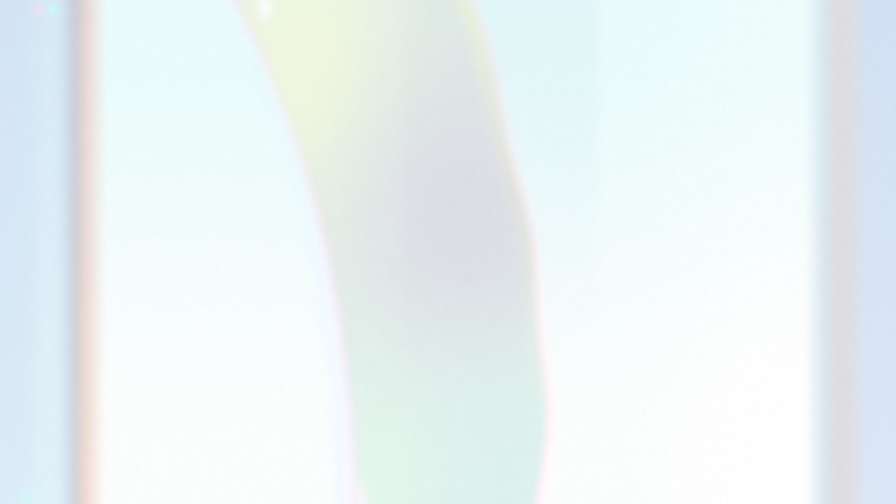
Give the GLSL for this background, as a Shadertoy shader.

```glsl
float hash(vec2 p) {
    vec3 q = fract(vec3(p.xyx) * 0.1031);
    q += dot(q, q.yzx + 33.33);
    return fract((q.x + q.y) * q.z);
}

float valueNoise(vec2 p) {
    vec2 cell = floor(p), f = fract(p);
    f = f * f * (3.0 - 2.0 * f);
    return mix(mix(hash(cell), hash(cell + vec2(1, 0)), f.x),
               mix(hash(cell + vec2(0, 1)), hash(cell + vec2(1, 1)), f.x), f.y);
}

// Soft bump of the given width around zero
float bump(float d, float width) {
    return exp(-d * d / (width * width));
}

float glow(vec2 uv, vec2 center, vec2 size) {
    vec2 d = (uv - center) / size;
    return exp(-dot(d, d));
}

vec3 backdrop(vec2 uv) {
    vec3 color = mix(vec3(0.985, 0.992, 0.992), vec3(0.915, 0.982, 0.982),
                     smoothstep(0.1, 1.0, uv.y));
    float shade = smoothstep(0.12, 1.0, uv.y) * (1.0 - smoothstep(0.655, 0.68, uv.x))
                * smoothstep(0.45, 0.55, uv.x);
    color -= vec3(0.032, 0.017, 0.011) * shade;
    return color + 0.018 * smoothstep(0.68, 0.88, uv.x) * vec3(1.0, 0.3, 0.3);
}

vec3 ribbonColor(vec2 uv) {
    vec3 color = mix(vec3(0.89, 0.965, 0.925), vec3(0.88, 0.925, 0.915),
                     smoothstep(0.0, 0.65, uv.y));
    color = mix(color, vec3(0.865, 0.945, 0.935),
                smoothstep(0.42, 0.56, uv.x) * (1.0 - smoothstep(0.1, 0.5, uv.y)));
    color = mix(color, vec3(0.94, 0.975, 0.87), glow(uv, vec2(0.34, 0.88), vec2(0.11, 0.34)));
    color = mix(color, vec3(0.87, 0.872, 0.905), 0.95 * glow(uv, vec2(0.52, 0.58), vec2(0.13, 0.27)));
    // Faint vertical fold
    return color - 0.008 * smoothstep(0.44, 0.46, uv.x) * smoothstep(0.2, 0.5, uv.y);
}

vec3 addRibbon(vec3 color, vec2 uv) {
    float t = 1.0 - uv.y;
    float left = uv.x - (0.26 + t * (0.304 + t * (-0.227 + t * 0.057)));
    float right = 0.525 + t * (0.176 + t * (-0.056 - t * 0.043)) - uv.x;
    right += 0.003 * sin(t * 17.0);
    float inside = smoothstep(-0.008, 0.012, left) * smoothstep(-0.008, 0.01, right);
    color = mix(color, ribbonColor(uv), inside);

    // Prismatic fringes along both sides
    color += vec3(0.02, -0.025, 0.012) * bump(left - 0.002, 0.008);
    color += vec3(-0.035, -0.012, 0.015) * bump(left + 0.012, 0.009) * t;
    color += vec3(0.03, 0.025, -0.035) * bump(right - 0.008, 0.011) * uv.y;
    color += vec3(0.025, -0.025, -0.005) * bump(right + 0.002, 0.007);
    return color;
}

vec3 addSideBands(vec3 color, vec2 uv) {
    // Left: blue, pale cyan, mauve, then peach into white
    vec3 leftBlue = mix(vec3(0.86, 0.925, 0.97), vec3(0.825, 0.89, 0.955), uv.y);
    leftBlue += vec3(0.02, 0.025, 0.005) * bump(uv.x - 0.055, 0.02);
    vec3 peach = mix(vec3(0.96, 0.89, 0.85), vec3(0.92, 0.875, 0.86), uv.y);
    vec3 leftBand = mix(leftBlue, peach, smoothstep(0.07, 0.099, uv.x));
    leftBand -= vec3(0.065, 0.075, 0.06) * bump(uv.x - 0.084, 0.012);
    color = mix(leftBand, color, smoothstep(0.096, 0.122, uv.x));

    // Right: blue grey, beige, then lavender blue
    vec3 rightBand = mix(vec3(0.84, 0.9, 0.94), vec3(0.875, 0.865, 0.87),
                         smoothstep(0.915, 0.938, uv.x));
    vec3 lavender = mix(vec3(0.86, 0.905, 0.965), vec3(0.825, 0.88, 0.955), uv.y);
    rightBand = mix(rightBand, lavender, smoothstep(0.94, 0.972, uv.x));
    return mix(color, rightBand, smoothstep(0.893, 0.926, uv.x));
}

void mainImage(out vec4 fragColor, in vec2 fragCoord) {
    vec2 uv = fragCoord / iResolution.xy;
    vec3 color = addSideBands(addRibbon(backdrop(uv), uv), uv);

    // Small glints near the corners and ribbon ends
    color = mix(color, vec3(0.78, 0.98, 0.97), 0.8 * glow(uv, vec2(0.059, 0.982), vec2(0.007, 0.012)));
    color = mix(color, vec3(0.94, 0.87, 0.95), 0.7 * glow(uv, vec2(0.042, 0.982), vec2(0.007, 0.012)));
    color = mix(color, vec3(0.83, 0.98, 0.98), 0.7 * glow(uv, vec2(0.032, 0.017), vec2(0.01, 0.015)));
    color = mix(color, vec3(0.99), 0.9 * glow(uv, vec2(0.296, 0.985), vec2(0.008, 0.025)));
    color = mix(color, vec3(0.99, 0.96, 0.98), 0.8 * glow(uv, vec2(0.403, 0.012), vec2(0.008, 0.03)));

    // Soft grain
    color += 0.008 * (valueNoise(uv * vec2(256, 144)) - 0.5);
    fragColor = vec4(clamp(color, 0.0, 1.0), 1.0);
}
```
